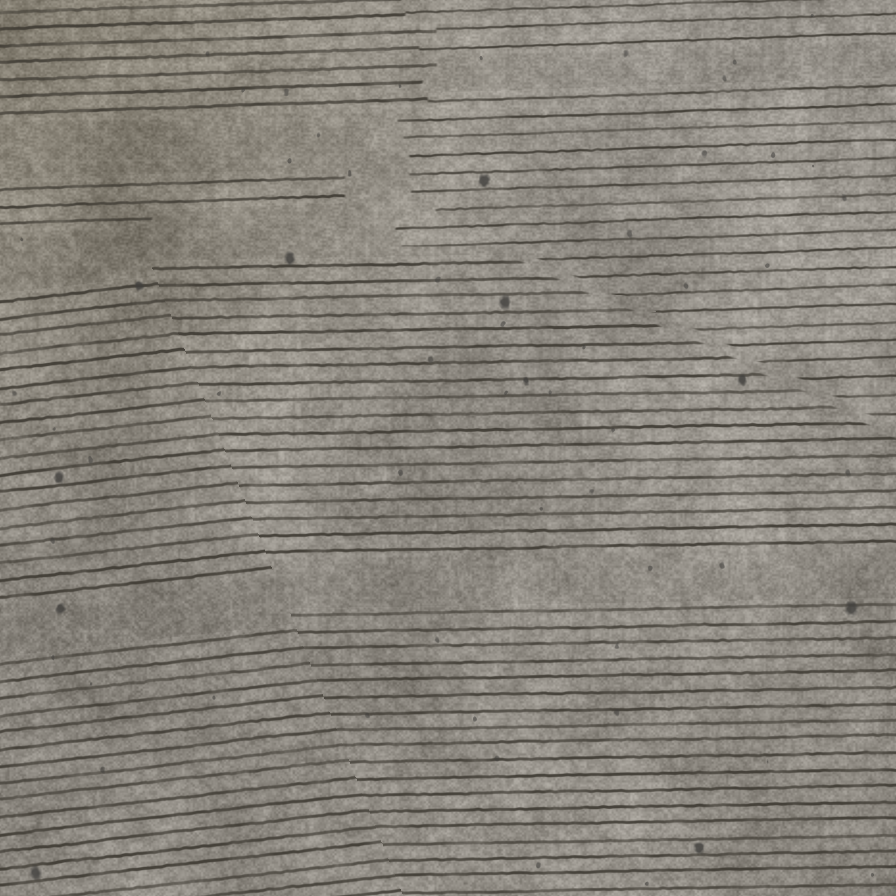
Write a WebGL 2 fragment shader that draws this texture.

```glsl
#version 300 es
precision highp float;
// Weathered grey concrete scored with rows of thin, nearly level grooves.
// Each panel of grooves is a clamped repeat along a sheared coordinate,
// masked to its region; noise supplies the stains, grain, wear and pits.
uniform vec2 u_resolution;
out vec4 outColor;

float hash(vec2 p) {
  return fract(sin(dot(p, vec2(127.1, 311.7))) * 43758.5453);
}

float noise(vec2 p) {
  vec2 i = floor(p), f = fract(p);
  f = f * f * (3.0 - 2.0 * f);
  return mix(mix(hash(i), hash(i + vec2(1, 0)), f.x),
             mix(hash(i + vec2(0, 1)), hash(i + 1.0), f.x), f.y);
}

float fbm(vec2 p) {
  float sum = 0.0, amp = 0.5;
  for (int i = 0; i < 5; i++) {
    sum += amp * noise(p);
    p = p * 2.03 + 7.3;
    amp *= 0.5;
  }
  return sum;
}

// Returns groove darkness in x and the pale ridge beside it in y.
vec2 grooves(float v, float x, float first, float gap, float count, float halfWidth) {
  float n = clamp(floor((v - first) / gap + 0.5), 0.0, count - 1.0);
  vec2 id = vec2(n, first * 91.0);
  float center = first + n * gap + (hash(id) - 0.5) * 0.0024;
  float d = v - center + (noise(vec2(x * 150.0, n * 5.3 + first * 70.0)) - 0.5) * 0.0013
          + (noise(vec2(x * 14.0, n * 3.1)) - 0.5) * 0.0012;
  float wear = 0.6 + 0.3 * hash(id + 4.0)
             + 0.4 * (noise(vec2(x * 45.0, n * 9.7 + first * 40.0)) - 0.5);
  float soft = max(0.0011, 0.8 / u_resolution.y);
  float dark = 1.0 - smoothstep(halfWidth - soft, halfWidth + soft, abs(d));
  float ridge = exp(-pow((abs(d) - gap * 0.42) / (gap * 0.25), 2.0));
  return vec2(dark * wear, ridge);
}

float below(float limit, float value) {
  return 1.0 - smoothstep(limit - 0.002, limit + 0.002, value);
}

// Dark pits scattered over a jittered grid.
float pits(vec2 p, float cells, float chance, float radius) {
  vec2 id = floor(p * cells);
  vec2 pos = (id + 0.2 + 0.6 * vec2(hash(id + 3.0), hash(id + 8.0))) / cells;
  float size = radius * (0.5 + 0.6 * hash(id + 5.0));
  float d = length((p - pos) * vec2(1.0, 0.8)) + (noise(p * 300.0) - 0.5) * 0.002;
  return step(hash(id), chance) * (1.0 - smoothstep(size * 0.5, size * 1.3, d));
}

void main() {
  vec2 p = gl_FragCoord.xy / u_resolution;
  float x = p.x, t = 1.0 - p.y;

  // Sheared coordinates: a gentle tilt above, a bent and stepped one below.
  float upper = t + 0.034 * x;
  float kink = 0.17 + 0.4 * (t - 0.3);
  float lower = t + 0.018 * x + 0.09 * min(x - kink, 0.0) - 0.017 * step(x, kink);

  // Ragged borders between panels.
  float ragged = (hash(vec2(floor(upper * 51.0), 2.0)) - 0.5) * 0.05;
  float seam = 0.465 + ragged;
  float diagonal = 0.30 + 0.47 * (x - 0.612) + ragged * 0.12;
  float rightSide = 1.0 - below(seam, x);

  vec2 cut = grooves(upper, x, 0.0138, 0.0187, 7.0, 0.0017) * below(seam, x)
           * below(0.14, upper);
  cut += grooves(upper, x, 0.009, 0.0203, 4.0, 0.0012) * rightSide * below(0.08, upper);
  cut += grooves(upper, x, 0.211, 0.0195, 3.0, 0.0015) * below(0.26, upper)
       * step(0.2, upper) * below(mix(0.385, 0.17, step(0.24, upper)), x);
  cut += grooves(upper, x, 0.129, 0.0203, 20.0, 0.0013) * rightSide
       * step(0.12, upper) * below(max(diagonal - 0.008, 0.275), t);
  cut += grooves(lower, x, 0.302, 0.01876, 18.0, 0.0016) * step(0.294, lower)
       * below(0.629, lower) * (1.0 - below(diagonal + 0.004, t));
  cut += grooves(lower, x, 0.693, 0.0183, 20.0, 0.0016) * step(0.685, lower);

  // Concrete with broad, slightly upright stains and a warm upper left.
  float stain = fbm(p * vec2(7.0, 4.0) + 3.0) - 0.48;
  float mottling = fbm(p * 26.0 + 11.0) - 0.48;
  vec3 color = vec3(0.555, 0.538, 0.508) + 0.17 * stain + 0.12 * mottling;
  color += vec3(0.0, -0.005, -0.025) * smoothstep(0.75, 0.0, length(vec2(x, t)));
  color -= 0.035 * smoothstep(0.45, 0.0, x) * noise(p * vec2(9.0, 5.0));
  color += 0.025 * cut.y;

  // Sand grain at three scales.
  color += 0.10 * (noise(p * 430.0) - 0.5) + 0.08 * (noise(p * 210.0 + 5.0) - 0.5)
         + 0.05 * (noise(p * 95.0) - 0.5);

  // Grooves and pits.
  color = mix(color, vec3(0.25, 0.235, 0.205), clamp(cut.x, 0.0, 0.92));
  float pit = max(pits(p, 8.0, 0.16, 0.006), 0.7 * pits(p + 0.37, 24.0, 0.1, 0.003));
  color = mix(color, vec3(0.25, 0.245, 0.235), 0.8 * pit);

  outColor = vec4(color, 1.0);
}
```
